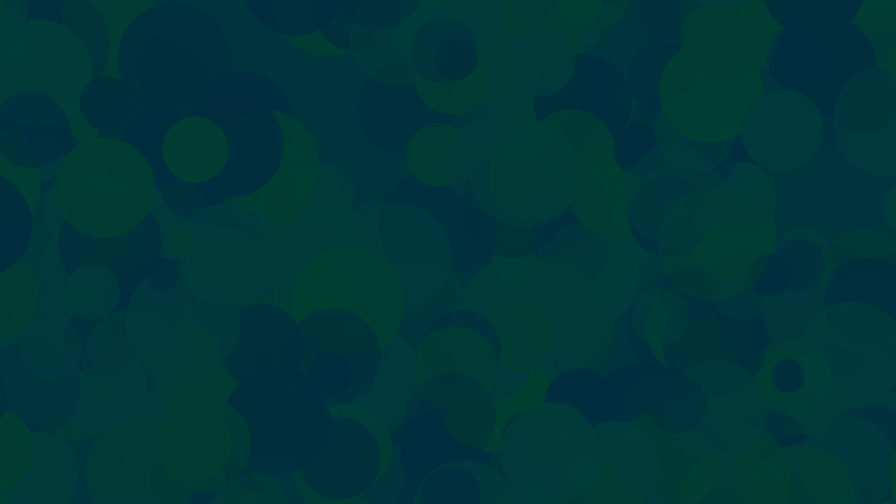
Give the GLSL for this background, as a WebGL 2 fragment shader.

```glsl
#version 300 es
precision highp float;
// Overlapping translucent discs in deep navy, forest green and dark teal.

uniform vec2 u_resolution;
out vec4 fragColor;

const int DISC_COUNT = 320;
const float MIN_RADIUS = 0.018;
const float MAX_RADIUS = 0.115;
const float MARGIN = 0.1;

const vec3 NAVY = vec3(0.0, 0.177, 0.242);
const vec3 GREEN = vec3(0.0, 0.240, 0.192);
const vec3 TEAL = vec3(0.0, 0.229, 0.232);

// Integer hash: one random value in 0..1 per disc and channel
float hash(int disc, int channel) {
    uint n = uint(disc) * 1597u + uint(channel) * 51749u + 977u;
    n = (n ^ (n >> 16)) * 73244475u;
    n = (n ^ (n >> 15)) * 73244475u;
    n ^= n >> 16;
    return float(n & 65535u) / 65535.0;
}

// Coverage of a disc with an edge of the given softness
float discMask(vec2 point, vec2 center, float radius, float softness) {
    float dist = length(point - center) - radius;
    return 1.0 - smoothstep(-softness, softness, dist);
}

// Pick a hue by share, then vary it slightly
vec3 discColor(float pick, float variation) {
    vec3 color = pick < 0.41 ? NAVY : (pick < 0.72 ? GREEN : TEAL);
    vec3 shift = vec3(0.0, 0.012, -0.010);
    return color + shift * (variation - 0.5);
}

// Scatter the discs and paint them over the backdrop in order
vec3 paintDiscs(vec2 point, float aspect, float softness, vec3 backdrop) {
    vec3 color = backdrop;
    vec2 spread = vec2(aspect, 1.0) + 2.0 * MARGIN;
    for (int i = 0; i < DISC_COUNT; i++) {
        vec2 center = vec2(hash(i, 0), hash(i, 1)) * spread - MARGIN;
        float radius = mix(MIN_RADIUS, MAX_RADIUS, sqrt(hash(i, 2)));
        float opacity = mix(0.45, 0.95, hash(i, 3));
        float mask = discMask(point, center, radius, softness);
        color = mix(color, discColor(hash(i, 4), hash(i, 5)), mask * opacity);
    }
    return color;
}

void main() {
    vec2 point = gl_FragCoord.xy / u_resolution.y;
    float aspect = u_resolution.x / u_resolution.y;
    float softness = 0.8 / u_resolution.y;
    vec3 backdrop = mix(NAVY, TEAL, 0.5);
    fragColor = vec4(paintDiscs(point, aspect, softness, backdrop), 1.0);
}
```
